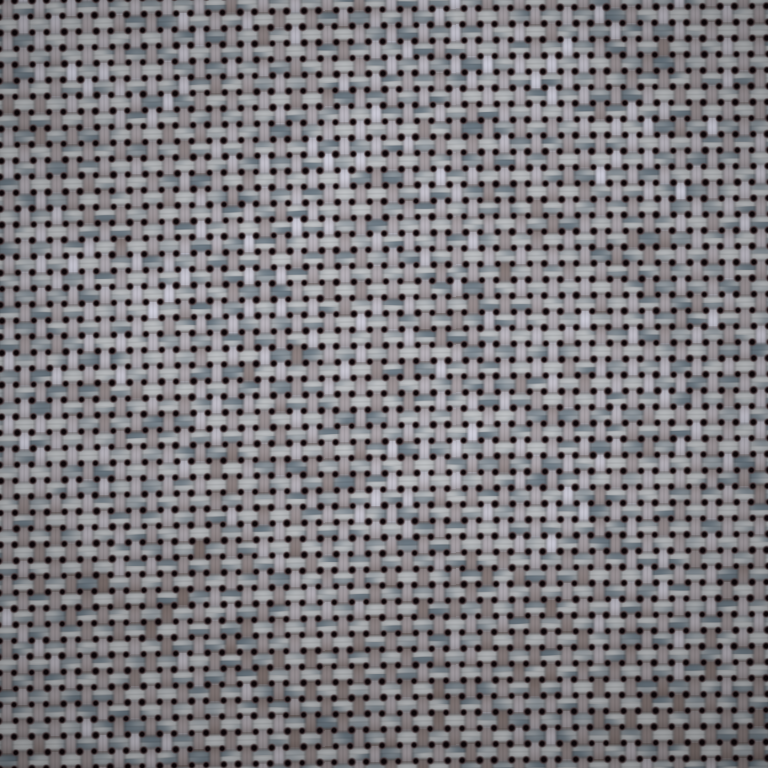
This texture is drawn by a Shadertoy shader. Its source:

```glsl
// Woven vinyl mesh: a plain weave of grey weft and warp yarns with a small dark
// hole at each corner between crossings. Crossings alternate as a checkerboard;
// layered sines streak each yarn, and soft lighting dims the borders.

const vec2  REPEATS     = vec2(48.0, 48.0);  // yarns across and down
const float TILT        = 0.014;             // slight rise of the rows
const float BOW         = 0.0015;            // waviness of the cloth
const float WEFT_HALF   = 0.37;              // half widths, in cells
const float WARP_HALF   = 0.33;
const float EDGE        = 0.14;              // softness of yarn edges
const vec2  HOLE_RADIUS = vec2(0.19, 0.19);
const float HOLE_PAIRING = 0.05;             // holes lean together in pairs

const vec3 WEFT_LIGHT = vec3(0.70, 0.71, 0.72);
const vec3 WEFT_BLUE  = vec3(0.40, 0.45, 0.49);
const vec3 WARP_LIGHT = vec3(0.78, 0.78, 0.83);
const vec3 WARP_BROWN = vec3(0.48, 0.43, 0.42);
const vec3 GAP_COLOUR = vec3(0.33, 0.27, 0.28);
const vec3 HOLE_COLOUR = vec3(0.04, 0.015, 0.025);

const float PI = 3.14159;

float hash(float n) {
    return fract(sin(n * 127.1 + 3.7) * 4375.85);
}

// Streaks along one yarn, from -1 to 1
float streak(float along, float yarn) {
    float sum = 0.0, weight = 0.5, frequency = 0.47;
    for (int i = 0; i < 3; i++) {
        float phase = 2.0 * PI * hash(yarn + 61.0 * float(i));
        sum += weight * sin(along * frequency + phase);
        weight *= 0.7;
        frequency *= 2.3;
    }
    return sum;
}

// Broad drift of tone over the cloth, from -1 to 1
float drift(vec2 uv) {
    return 0.5 * sin(7.0 * uv.x + 3.0 * sin(5.0 * uv.y))
         + 0.5 * sin(13.0 * uv.y - 4.0 * uv.x + 2.0 * sin(8.0 * uv.x));
}

float band(float offset, float halfWidth) {
    return 1.0 - smoothstep(halfWidth - EDGE, halfWidth + EDGE, abs(offset));
}

// Rounded profile across a yarn with two fine ribs
float ribbing(float offset, float halfWidth) {
    float t = offset / halfWidth;
    return 1.02 - 0.14 * t * t - 0.08 * exp(-30.0 * t * t);
}

void mainImage(out vec4 fragColor, in vec2 fragCoord) {
    vec2 uv = fragCoord / iResolution.xy;

    // Gently bent weave grid
    vec2 bent = uv + BOW * sin(vec2(6.0, 5.0) * uv.yx + vec2(1.0, 2.0));
    bent.y -= TILT * uv.x;
    vec2 p = bent * REPEATS;
    vec2 cell = floor(p);
    vec2 f = p - cell - 0.5;
    float warpOver = mod(cell.x + cell.y, 2.0);
    float side = 1.0 - 2.0 * warpOver;
    float patches = drift(uv);

    // Weft yarns, running across; each has two strands that streak apart
    float strand = smoothstep(-0.08, 0.08, f.y);
    float weftStreak = mix(streak(p.x, cell.y), streak(p.x, cell.y + 90.0), strand);
    vec3 weft = mix(WEFT_LIGHT, WEFT_BLUE,
                    smoothstep(-0.40, 1.0, weftStreak + 0.08 * patches));
    weft *= ribbing(f.y, WEFT_HALF) * (0.95 + 0.06 * side * cos(PI * f.x));

    // Warp yarns, running up: browner low down, paler in the middle
    float paleness = 0.47 + 0.30 * streak(p.y, cell.x + 200.0)
                   + 0.08 * patches + 0.30 * (hash(cell.x + 17.0 * cell.y) - 0.5);
    paleness += 0.28 * (smoothstep(0.05, 0.50, uv.y) - 0.6);
    vec3 warp = mix(WARP_BROWN, WARP_LIGHT, clamp(paleness, 0.0, 1.0));
    warp *= ribbing(f.x, WARP_HALF) * (0.92 - 0.10 * side * cos(PI * f.y));

    // Lay the lower yarn, its contact shadow, then the upper yarn
    float weftMask = band(f.y, WEFT_HALF);
    float warpMask = band(f.x, WARP_HALF);
    bool warpOnTop = warpOver > 0.5;
    vec3 lower = warpOnTop ? weft : warp;
    vec3 upper = warpOnTop ? warp : weft;
    float lowerMask = warpOnTop ? weftMask : warpMask;
    float upperMask = warpOnTop ? warpMask : weftMask;
    float shadow = warpOnTop ? band(f.x, WARP_HALF + 0.08)
                             : band(f.y, WEFT_HALF + 0.06);
    vec3 colour = mix(GAP_COLOUR, lower * (1.0 - 0.18 * shadow), lowerMask);
    colour = mix(colour, upper, upperMask);

    // Holes, drawn together in staggered pairs
    vec2 corner = floor(p + 0.5);
    float lean = 1.0 - 2.0 * mod(corner.x + corner.y, 2.0);
    vec2 toHole = p - corner - vec2(lean * HOLE_PAIRING, 0.0);
    float size = 0.88 + 0.24 * hash(corner.x * 1.7 + corner.y * 23.0);
    float hole = length(toHole / HOLE_RADIUS) / size;
    colour = mix(GAP_COLOUR, colour, smoothstep(0.80, 1.60, hole));
    colour = mix(HOLE_COLOUR, colour, smoothstep(0.45, 1.25, hole));

    // Light falls off from just above the centre
    vec2 away = (uv - vec2(0.5, 0.56)) * vec2(0.95, 1.0);
    float light = 1.06 - 0.55 * dot(away, away) + 0.015 * patches;
    fragColor = vec4(clamp(colour * light, 0.0, 1.0), 1.0);
}
```
